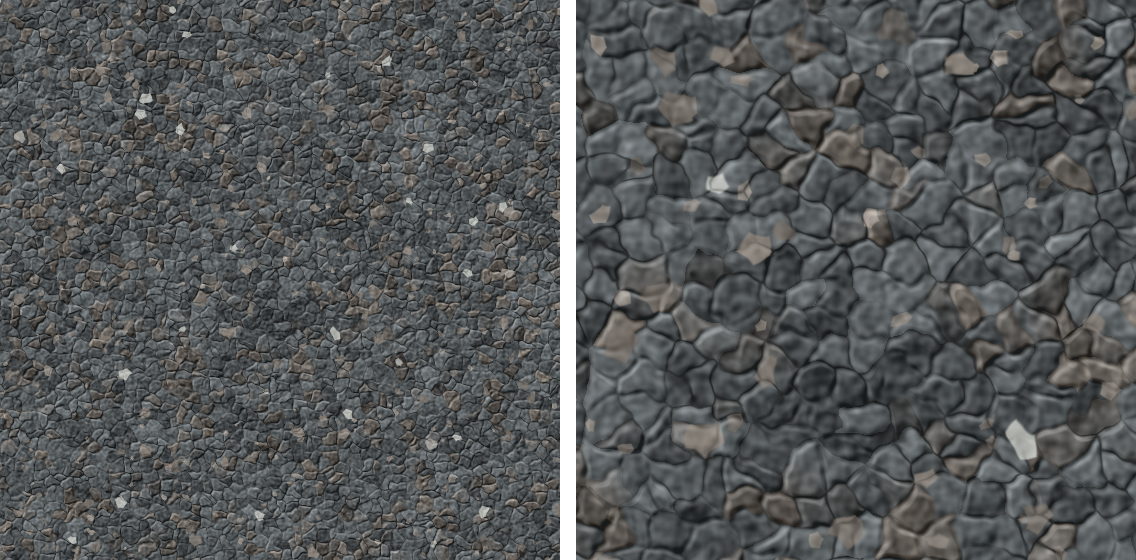
Left: the whole. Right: its middle third, enlarged.
This texture is drawn by a three.js fragment shader. Its source:

```glsl
// Worn asphalt: warped Voronoi stones bound in rough tar, lit from the upper left.
// A height field gives relief and dark creases; pale angular chips are
// scattered over it on two jittered grids.

varying vec2 vUv;

vec2 hash2(vec2 p) {
  vec3 q = fract(p.xyx * vec3(0.1031, 0.1030, 0.0973));
  q += dot(q, q.yzx + 33.33);
  return fract((q.xx + q.yz) * q.zy);
}

float cornerSlope(vec2 cell, vec2 offset) {
  float angle = 6.2832 * hash2(cell).x;
  return dot(vec2(cos(angle), sin(angle)), offset);
}

float gradientNoise(vec2 p) {
  vec2 i = floor(p), f = fract(p);
  vec2 u = f * f * f * (f * (f * 6.0 - 15.0) + 10.0);
  vec2 e = vec2(1.0, 0.0);
  return mix(
    mix(cornerSlope(i, f), cornerSlope(i + e, f - e), u.x),
    mix(cornerSlope(i + e.yx, f - e.yx), cornerSlope(i + 1.0, f - 1.0), u.x),
    u.y);
}

// Bends the plane so that stones and chips get ragged outlines.
vec2 warp(vec2 p) {
  return p + 0.010 * vec2(gradientNoise(p * 38.0), gradientNoise(p * 38.0 + 71.3))
           + 0.004 * vec2(gradientNoise(p * 95.0 + 13.7), gradientNoise(p * 95.0 + 47.1));
}

// Voronoi stones: x = gap to the nearest border, yz = random id.
vec3 stones(vec2 p) {
  vec2 cell = floor(p), id = vec2(0.0);
  float nearest = 9.0, second = 9.0;
  for (int y = -1; y <= 1; y++) {
    for (int x = -1; x <= 1; x++) {
      vec2 c = cell + vec2(float(x), float(y));
      float d = length(c + hash2(c) - p);
      if (d < nearest) {
        second = nearest;
        nearest = d;
        id = hash2(c + 19.7);
      } else {
        second = min(second, d);
      }
    }
  }
  return vec3(second - nearest, id);
}

// x = height, y = border gap, zw = stone id.
vec4 surface(vec2 p) {
  vec3 stone = stones(warp(p) * vec2(50.0, 56.0));
  float dome = smoothstep(0.0, 0.38, stone.x) * (0.25 + 0.75 * stone.y);
  float rough = 0.50 * gradientNoise(p * 42.0)
              + 0.32 * gradientNoise(p * 83.0 + 5.2)
              + 0.16 * gradientNoise(p * 165.0 + 9.1);
  return vec4(0.65 * dome + rough, stone);
}

// Irregular five-sided chips: x = coverage, y = random tone.
vec2 chips(vec2 p, float chance) {
  vec2 cell = floor(p), result = vec2(0.0);
  for (int y = -1; y <= 1; y++) {
    for (int x = -1; x <= 1; x++) {
      vec2 c = cell + vec2(float(x), float(y));
      vec2 pick = hash2(c + 7.9);
      vec2 q = p - c - hash2(c + 31.4);
      float turn = 6.2832 * hash2(c + 53.2).x;
      float radius = mix(0.17, 0.36, pick.y);
      float d = -1.0;
      for (int k = 0; k < 5; k++) {
        float side = float(k);
        float angle = turn + side * 1.2566;
        float reach = radius * (0.65 + 0.6 * hash2(c + side * 3.1).y);
        d = max(d, dot(q, vec2(cos(angle), sin(angle))) - reach);
      }
      float cover = step(pick.x, chance) * (1.0 - smoothstep(-0.04, 0.04, d));
      if (cover > result.x) result = vec2(cover, hash2(c + 88.6).x);
    }
  }
  return result;
}

void main() {
  vec2 p = vUv;
  vec4 ground = surface(p);
  float relief = ground.x - surface(p + 0.003 * vec2(-0.55, 0.83)).x;

  // Tar and stone tone, with fine mineral grain
  float grain = 0.10 * gradientNoise(p * 92.0 + 3.3) + 0.13 * gradientNoise(p * 175.0);
  float tone = 0.335 + 0.15 * (ground.w - 0.5) + 0.05 * gradientNoise(p * 6.0) + grain;
  float warmth = smoothstep(0.66, 0.95, ground.z + 0.4 * gradientNoise(p * 14.0));
  vec3 color = tone * mix(vec3(0.95, 1.005, 1.03), vec3(1.06, 1.0, 0.94), warmth);

  // Pale chips: small dull ones below, larger bright ones above
  vec2 bent = mix(p, warp(p), 0.6);
  vec2 small = chips(bent * 62.0 + 11.0, 0.09);
  vec2 large = chips(bent * 35.0, 0.10);
  vec3 beige = vec3(0.55, 0.52, 0.49), white = vec3(0.74, 0.75, 0.73);
  color = mix(color, beige * (0.8 + 0.35 * small.y) + grain, 0.8 * small.x);
  vec3 largeColor = mix(beige * (0.8 + 0.3 * large.y), white, smoothstep(0.72, 0.88, large.y));
  color = mix(color, largeColor + 0.5 * grain, 0.92 * large.x);

  // Relief light and broken dark creases, weaker on the chips
  float exposed = 1.0 - 0.6 * max(large.x, 0.5 * small.x);
  color += 0.36 * clamp(relief, -0.5, 0.5) * exposed;
  float crease = 1.0 - smoothstep(0.0, 0.14, ground.y);
  crease *= smoothstep(-0.25, 0.3, gradientNoise(p * 24.0 + 17.0));
  color *= 1.0 - 0.45 * crease * exposed;

  gl_FragColor = vec4(max(color, vec3(0.09, 0.10, 0.105)), 1.0);
}
```
